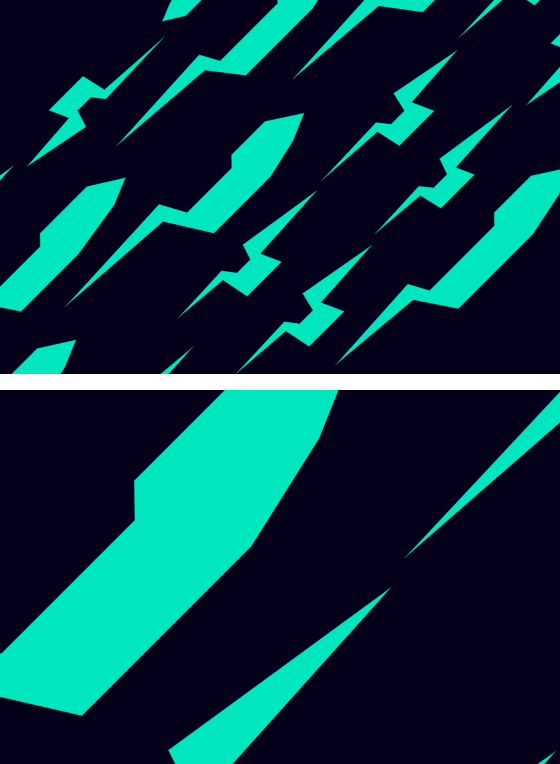
Top: the whole. Bottom: its middle third, enlarged.
Give the GLSL for this background, as a Shadertoy shader.

```glsl
const vec3 NIGHT = vec3(0.02, 0.0, 0.10);
const vec3 TEAL = vec3(0.0, 0.90, 0.75);
const int LANES = 6;
const float FIRST_LANE = 0.355;            // offset of the top-left lane
const float LANE_GAP = 0.207;              // spacing across the diagonal
const float LANE_START = 0.43;
const float LANE_STAGGER = 0.20;
const vec2 SHORT_SIZE = vec2(0.53, 0.68);  // period along the lane, width scale
const vec2 LONG_SIZE = vec2(0.86, 0.90);
const float FILL = 0.95;                   // shard length within its period
const float BOLT_CHANCE = 0.6;
const float FLIP_CHANCE = 0.5;
const float SOFTNESS = 0.75;               // edge half-width at canvas scale
const int CORNERS = 11;

vec4 hash4(vec2 cell) {
    float seed = dot(cell, vec2(127.1, 311.7));
    return fract(sin(seed + vec4(0.0, 1.7, 3.9, 5.3)) * 4375.85);
}

// Signed distance to a closed polygon, negative inside
float polygonDistance(vec2 p, vec2 corner[CORNERS]) {
    float nearest = 1e5;
    float side = 1.0;
    for (int i = 0, j = CORNERS - 1; i < CORNERS; j = i, i++) {
        vec2 edge = corner[j] - corner[i];
        vec2 toP = p - corner[i];
        vec2 gap = toP - edge * clamp(dot(toP, edge) / dot(edge, edge), 0.0, 1.0);
        nearest = min(nearest, dot(gap, gap));
        bvec3 crossing = bvec3(p.y >= corner[i].y, p.y < corner[j].y,
                               edge.x * toP.y > edge.y * toP.x);
        if (all(crossing) || !any(crossing)) side = -side;
    }
    return side * sqrt(nearest);
}

// Kinked shard: thin tail from the origin, thick body, then a blunt or spiked end
float shardDistance(vec2 p, vec2 size, bool bolt, vec4 rnd) {
    float hinge = mix(0.34, 0.46, rnd.x);
    float kink = bolt ? -mix(0.06, 0.09, rnd.y) : mix(0.05, 0.09, rnd.y);
    float body = mix(0.075, 0.10, rnd.z);
    float bodyEnd = hinge + (bolt ? 0.21 : mix(0.24, 0.36, rnd.w));
    float jog = bolt ? -1.2 * body : 0.028;
    float shoulder = bolt ? bodyEnd + 0.04 : 0.89;
    float endWidth = bolt ? 0.03 : body;
    float top = 0.018 - kink;
    float bottom = top - body;

    vec2 corner[CORNERS];
    // Upper edge
    corner[0] = vec2(0.0);
    corner[1] = vec2(hinge, 0.018);
    corner[2] = vec2(hinge + 0.6 * kink, top);
    corner[3] = vec2(bodyEnd, top);
    corner[4] = vec2(bodyEnd + 0.03, top + jog);
    corner[5] = vec2(shoulder, top + jog);
    corner[6] = vec2(1.0, top + jog - 0.65 * endWidth);
    // Lower edge
    corner[7] = vec2(shoulder + (bolt ? -0.04 : 0.02), top + jog - endWidth);
    corner[8] = vec2(bodyEnd + (bolt ? -0.05 : 0.07), bottom);
    corner[9] = vec2(hinge + 0.06, bottom);
    corner[10] = vec2(hinge - 0.4 * kink, -0.027 + 0.35 * min(kink, 0.0));

    float centering = bolt ? -0.02 : 0.07;
    for (int i = 0; i < CORNERS; i++) {
        corner[i] = (corner[i] + vec2(0.0, centering)) * size;
    }
    return polygonDistance(p, corner);
}

// One shard per period; pairs of long and short lanes alternate
float laneDistance(vec2 p, int lane) {
    bool isLong = (((lane + 1) >> 1) & 1) == 1;
    vec2 size = isLong ? LONG_SIZE : SHORT_SIZE;
    float stagger = isLong ? LANE_STAGGER * (lane % 2 == 1 ? 1.0 : -1.0) : 0.0;
    float along = p.x - LANE_START - stagger;
    float cell = floor(along / size.x);
    vec4 rnd = hash4(vec2(float(lane), cell));
    vec4 choice = hash4(vec2(cell + 17.0, float(lane) + 5.0));

    float shardLength = size.x * FILL;
    vec2 local = vec2(along - (cell + 0.5 * (1.0 - FILL)) * size.x, p.y);
    bool bolt = !isLong && choice.x < BOLT_CHANCE;
    if (!isLong && choice.y < FLIP_CHANCE) {
        local = vec2(shardLength - local.x, -local.y);
    }
    return shardDistance(local, vec2(shardLength, size.y), bolt, rnd);
}

void mainImage(out vec4 fragColor, in vec2 fragCoord) {
    vec2 uv = fragCoord / iResolution.y;
    vec2 diagonal = vec2(uv.x + uv.y, uv.y - uv.x) * inversesqrt(2.0);

    float nearest = 1e5;
    for (int lane = 0; lane < LANES; lane++) {
        float center = FIRST_LANE - LANE_GAP * float(lane);
        nearest = min(nearest, laneDistance(diagonal - vec2(0.0, center), lane));
    }

    float blur = SOFTNESS / iResolution.y;
    float cover = 1.0 - smoothstep(-blur, blur, nearest);
    fragColor = vec4(mix(NIGHT, TEAL, cover), 1.0);
}
```
